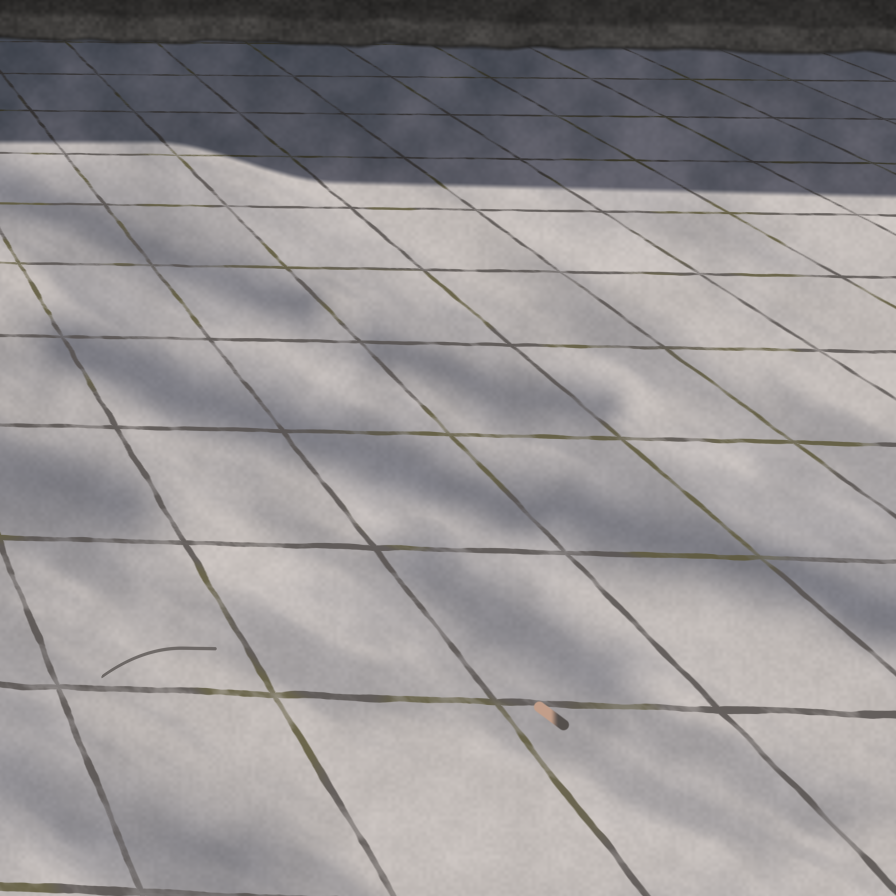
Write a Shadertoy shader that draws this texture.

```glsl
// Sunlit concrete paving seen in perspective, with dappled shade and a dark wall behind.

const vec3 SUNLIT = vec3(0.82, 0.79, 0.77);
const vec3 DAPPLE = vec3(0.48, 0.48, 0.51);
const vec3 SHADOW_DEEP = vec3(0.25, 0.27, 0.31);
const vec3 SHADOW_SOFT = vec3(0.37, 0.37, 0.41);
const vec3 WALL = vec3(0.18, 0.175, 0.17);
const vec3 JOINT = vec3(0.33, 0.31, 0.30);
const vec3 MOSS = vec3(0.36, 0.34, 0.22);
const vec3 LEAF = vec3(0.76, 0.62, 0.54);

float hash(vec2 p) {
    return fract(sin(dot(p, vec2(127.1, 311.7))) * 43758.5453);
}

float noise(vec2 p) {
    vec2 i = floor(p), f = fract(p);
    f = f * f * (3.0 - 2.0 * f);
    return mix(mix(hash(i), hash(i + vec2(1, 0)), f.x),
               mix(hash(i + vec2(0, 1)), hash(i + vec2(1, 1)), f.x), f.y);
}

float fbm(vec2 p) {
    float sum = 0.0, amp = 0.5;
    for (int i = 0; i < 4; i++) {
        sum += amp * noise(p);
        p = p * 2.03 + 17.3;
        amp *= 0.5;
    }
    return sum / 0.9375;
}

float segmentDist(vec2 p, vec2 a, vec2 b) {
    vec2 ab = b - a;
    return length(p - a - ab * clamp(dot(p - a, ab) / dot(ab, ab), 0.0, 1.0));
}

// Blurred branch shadow
float branch(vec2 p, vec2 a, vec2 b, float width) {
    float d = segmentDist(p, a, b) / width;
    return exp(-d * d);
}

// Canvas (y down) to slab units: one slab per unit square
vec2 toSlabs(vec2 p) {
    float depth = p.y + 0.4727 + 0.0115 * p.x;
    return vec2(1.272 + 5.245 * p.x - 2.1 * p.y, 8.044 + 0.29 * p.x) / depth - vec2(0.0, 5.5);
}

// Coverage of the nearest joint along one slab axis
float joint(float coord, float halfWidth, float aa) {
    float d = abs(fract(coord + 0.5) - 0.5);
    return 1.0 - smoothstep(halfWidth - aa, halfWidth + aa, d);
}

// Amount of tree shade, streaked down to the right
float dappledShade(vec2 p) {
    vec2 q = p + 0.035 * (vec2(fbm(p * 9.0), fbm(p * 9.0 + 40.0)) - 0.5);
    float s = 0.85 * branch(q, vec2(0.08, 0.385), vec2(0.42, 0.51), 0.042);
    s = max(s, 0.85 * branch(q, vec2(0.42, 0.51), vec2(1.02, 0.69), 0.040));
    s = max(s, 0.75 * branch(q, vec2(-0.02, 0.20), vec2(0.33, 0.34), 0.026));
    s = max(s, 0.75 * branch(q, vec2(-0.02, 0.53), vec2(0.12, 0.57), 0.055));
    s = max(s, 0.65 * branch(q, vec2(0.47, 0.63), vec2(0.67, 0.76), 0.050));
    s = max(s, 0.55 * branch(q, vec2(-0.02, 0.86), vec2(0.26, 0.95), 0.060));
    s = max(s, 0.65 * branch(q, vec2(0.42, 0.39), vec2(0.66, 0.46), 0.026));
    vec2 along = vec2(dot(q, vec2(0.88, 0.47)), dot(q, vec2(-0.47, 0.88)));
    float streaks = smoothstep(0.38, 0.78, fbm(along * vec2(3.5, 14.0) + 5.0));
    return clamp(s + 0.38 * streaks * (1.0 - s) + 0.13, 0.0, 1.0);
}

// Lower edge of the building shadow
float shadowEdge(float x) {
    return 0.159 + 0.045 * smoothstep(0.17, 0.38, x) + 0.025 * max(x - 0.38, 0.0);
}

void mainImage(out vec4 fragColor, in vec2 fragCoord) {
    vec2 p = fragCoord / iResolution.xy;
    p.y = 1.0 - p.y;
    float px = 1.0 / iResolution.y;
    vec2 slab = toSlabs(p);
    vec2 aa = 0.8 * fwidth(slab);
    float grain = noise(p * 230.0) - 0.5;
    float stain = fbm(p * 24.0) - 0.5;

    // Slab surface under sun and building shadow
    float tone = 1.0 + 0.06 * (hash(floor(slab)) - 0.5) + 0.10 * stain + 0.045 * grain;
    vec3 lit = mix(SUNLIT, DAPPLE, dappledShade(p));
    vec3 shadow = mix(SHADOW_DEEP, SHADOW_SOFT, clamp(0.1 + 3.0 * p.y + 0.25 * p.x + stain, 0.0, 1.0));
    float sun = smoothstep(-0.004, 0.004, p.y - shadowEdge(p.x));
    vec3 color = mix(shadow, lit, sun) * tone;

    // Worn joints with patches of moss
    float wear = fbm(slab * 9.0);
    vec2 wobble = 0.012 * (vec2(noise(slab * 7.0), noise(slab * 7.0 + 30.0)) - 0.5);
    float across = joint(slab.y + wobble.y, 0.010 + 0.016 * wear, aa.y);
    float down = joint(slab.x + wobble.x, 0.007 + 0.018 * wear, aa.x);
    float seam = max(across, down) * (0.55 + 0.45 * smoothstep(0.25, 0.6, wear));
    vec3 seamColor = mix(JOINT, MOSS, smoothstep(0.55, 0.75, noise(slab * 2.3)));
    color = mix(color, seamColor * mix(0.55, 1.0, sun), seam * 0.85);

    // Fallen twig and leaf
    vec2 t = p - vec2(0.18, 0.722 + 4.0 * (p.x - 0.205) * (p.x - 0.205) * step(p.x, 0.205));
    float twig = segmentDist(t, vec2(-0.065, 0.0), vec2(0.06, 0.002));
    color = mix(color, JOINT, 0.75 * (1.0 - smoothstep(0.001, 0.001 + 1.5 * px, twig)));
    float leaf = segmentDist(p, vec2(0.602, 0.789), vec2(0.629, 0.809));
    vec3 leafColor = mix(LEAF, JOINT, smoothstep(0.614, 0.624, p.x));
    color = mix(color, leafColor, 1.0 - smoothstep(0.006 - px, 0.006 + px, leaf));

    // Rough wall with a paler footing
    float foot = 0.044 + 0.016 * p.x + 0.006 * (noise(p * 30.0) - 0.5);
    vec3 wall = WALL * (0.75 + 0.5 * fbm(p * vec2(22.0, 45.0)) + 0.25 * grain);
    wall *= 1.0 + 0.35 * smoothstep(0.018, 0.010, abs(p.y - foot + 0.014));
    wall *= 1.0 - 0.35 * smoothstep(0.006, 0.0, abs(p.y - foot));
    color = mix(wall, color, smoothstep(-0.003, 0.003, p.y - foot));

    fragColor = vec4(clamp(color, 0.0, 1.0), 1.0);
}
```
